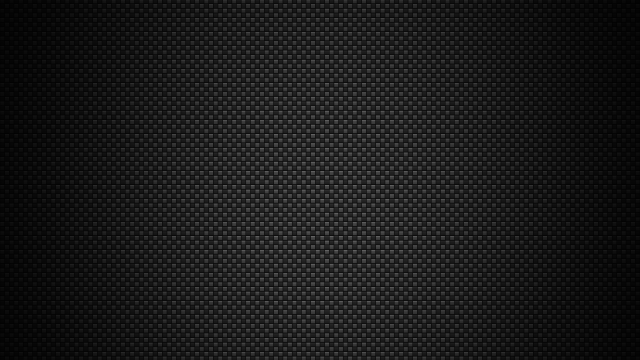
Reproduce this pattern procedurally as a WebGL 1 fragment shader.

```glsl
precision highp float;

// Dark carbon-fibre weave: a checkerboard of raised and sunken strands,
// each shaded from a lit upper edge down to a dark seam, under a soft
// elliptical pool of light. Supersampled so the fine seams stay smooth.

#define TILES_ACROSS 69.0
#define SEAM vec2(0.06, 0.08)
#define RAISED_TOP 0.31
#define RAISED_BOTTOM 0.23
#define SUNKEN_TOP 0.165
#define SUNKEN_BOTTOM 0.11
#define SEAM_SHADE 0.035
#define EDGE_GLINT 0.12
#define LIGHT_CENTRE vec2(0.505, 0.44)
#define LIGHT_RADIUS vec2(0.37, 0.80)
#define AMBIENT 0.03

uniform vec2 u_resolution;

// Coverage of a strand inside its unit cell, leaving a seam all round.
float strandMask(vec2 local) {
  vec2 inset = 0.5 - abs(local - 0.5);
  vec2 cover = smoothstep(SEAM * 0.6, SEAM * 1.4, inset);
  return cover.x * cover.y;
}

// Grey level of the weave; one unit is one strand cell, two make a tile.
float weave(vec2 p) {
  vec2 cell = floor(p);
  vec2 local = p - cell;
  float raised = mod(cell.x + cell.y, 2.0);

  float top = mix(SUNKEN_TOP, RAISED_TOP, raised);
  float bottom = mix(SUNKEN_BOTTOM, RAISED_BOTTOM, raised);
  float shade = mix(bottom, top, local.y);

  // Thin glint along the upper edge, stronger on raised strands
  float glint = smoothstep(0.70, 0.78, local.y);
  shade += EDGE_GLINT * glint * mix(0.3, 1.0, raised);

  return mix(SEAM_SHADE, shade, strandMask(local));
}

// Elliptical light falling away toward the sides and corners.
float lightPool(vec2 uv) {
  float r = length((uv - LIGHT_CENTRE) / LIGHT_RADIUS);
  return AMBIENT + (1.0 - AMBIENT) * exp(-pow(r, 2.3));
}

void main() {
  vec2 uv = gl_FragCoord.xy / u_resolution;
  float cellsPerPixel = 2.0 * TILES_ACROSS / u_resolution.x;
  vec2 centred = gl_FragCoord.xy - 0.5 * u_resolution;

  // Average a 4 by 4 grid of samples within the pixel
  float grey = 0.0;
  for (int j = 0; j < 4; j++) {
    for (int i = 0; i < 4; i++) {
      vec2 offset = (vec2(float(i), float(j)) + 0.5) / 4.0 - 0.5;
      grey += weave((centred + offset) * cellsPerPixel);
    }
  }
  grey /= 16.0;

  gl_FragColor = vec4(vec3(grey * lightPool(uv)), 1.0);
}
```
